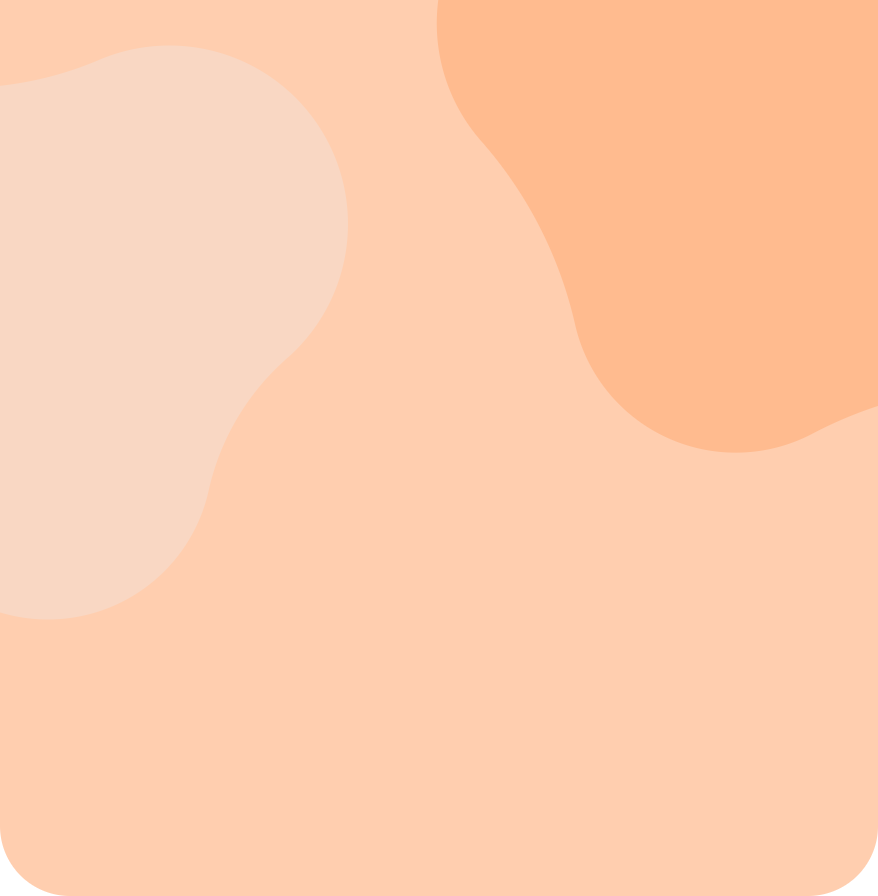
Reproduce this background procedurally as a WebGL 1 fragment shader.

```glsl
precision highp float;
// Peach card with rounded lower corners and two soft-edged blobs.

uniform vec2 u_resolution;

const float CARD_WIDTH = 0.979; // in units of the card height
const float CORNER_RADIUS = 0.078;

const vec3 PAPER = vec3(1.0);
const vec3 PEACH = vec3(1.0, 0.808, 0.686);
const vec3 APRICOT = vec3(1.0, 0.733, 0.561);
const vec3 BLUSH = vec3(0.976, 0.843, 0.765);

// Circles are stored as vec3(center, radius).
float circleDistance(vec2 p, vec3 circle) {
  return length(p - circle.xy) - circle.z;
}

// Signed distance to the line a-b, negative on its left side.
float lineDistance(vec2 p, vec2 a, vec2 b) {
  vec2 along = normalize(b - a);
  vec2 offset = p - a;
  return along.y * offset.x - along.x * offset.y;
}

// Two circles joined by a concave arc on the left of the path a to b.
float joinedCircles(vec2 p, vec3 a, vec3 b, float arcRadius) {
  vec2 span = b.xy - a.xy;
  float gap = length(span);
  vec2 along = span / gap;
  float reachA = arcRadius + a.z;
  float reachB = arcRadius + b.z;

  // Center of the arc that touches both circles from outside.
  float x = (reachA * reachA - reachB * reachB + gap * gap) / (2.0 * gap);
  float y = sqrt(max(reachA * reachA - x * x, 0.0));
  vec2 center = a.xy + along * x + vec2(-along.y, along.x) * y;

  float wedge = max(lineDistance(p, a.xy, b.xy),
                    max(lineDistance(p, b.xy, center),
                        lineDistance(p, center, a.xy)));
  float bridge = max(wedge, arcRadius - length(p - center));
  return min(bridge, min(circleDistance(p, a), circleDistance(p, b)));
}

float blushBlob(vec2 p) {
  vec3 upper = vec3(0.1888, 0.75, 0.1992);
  vec3 lower = vec3(0.0534, 0.4922, 0.1836);
  vec3 outer = vec3(-0.219, 0.734, 0.195);
  vec3 core = vec3(0.026, 0.681, 0.078);
  float d = joinedCircles(p, upper, lower, 0.276);
  d = min(d, joinedCircles(p, outer, upper, 0.391));
  return min(d, circleDistance(p, core));
}

float apricotBlob(vec2 p) {
  vec3 upper = vec3(0.6862, 0.974, 0.1992);
  vec3 lower = vec3(0.8203, 0.6784, 0.1836);
  vec3 outer = vec3(1.189, 0.762, 0.195);
  vec3 core = vec3(0.99, 0.922, 0.234);
  float d = joinedCircles(p, lower, upper, 0.466);
  d = min(d, joinedCircles(p, outer, lower, 0.469));
  return min(d, circleDistance(p, core));
}

// Card that is rounded at the bottom and open at the top.
float cardDistance(vec2 p, float width, float radius) {
  vec2 q = vec2(abs(p.x - 0.5 * width) - 0.5 * width, -p.y) + radius;
  return length(max(q, 0.0)) + min(max(q.x, q.y), 0.0) - radius;
}

// Antialiased fill of a signed distance.
float coverage(float d, float pixel) {
  return clamp(0.5 - d / pixel, 0.0, 1.0);
}

void main() {
  vec2 p = gl_FragCoord.xy / u_resolution * vec2(CARD_WIDTH, 1.0);
  float pixel = 1.0 / u_resolution.y;

  vec3 color = mix(PEACH, BLUSH, coverage(blushBlob(p), pixel));
  color = mix(color, APRICOT, coverage(apricotBlob(p), pixel));

  float card = cardDistance(p, CARD_WIDTH, CORNER_RADIUS);
  gl_FragColor = vec4(mix(PAPER, color, coverage(card, pixel)), 1.0);
}
```
